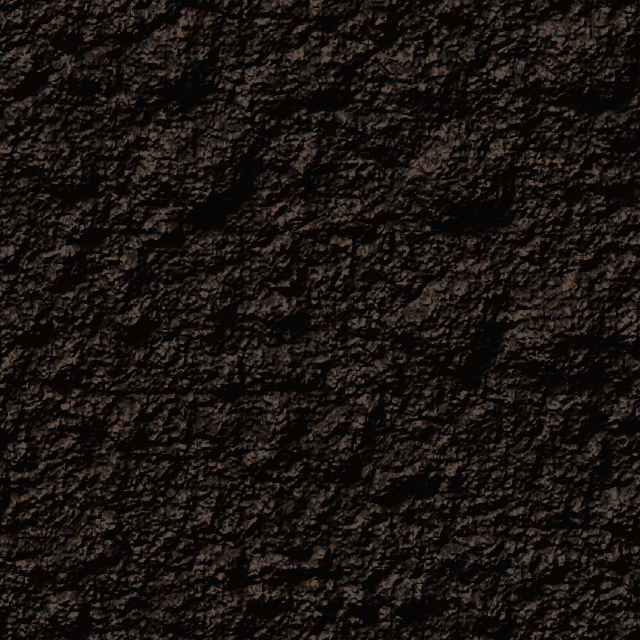
A WebGL 2 fragment shader for this texture:

```glsl
#version 300 es
precision highp float;
// Dark crumbly soil: clods, lumps and fine grains under low light from the upper left.

uniform vec2 u_resolution;
out vec4 fragColor;

const vec3 SHADE_COLOR = vec3(0.022, 0.018, 0.017);
const vec3 LIT_COLOR = vec3(0.330, 0.272, 0.228);
const vec3 WARM_TINT = vec3(1.06, 0.98, 0.92);
const vec3 COOL_TINT = vec3(0.96, 1.00, 1.05);

const vec3 LIGHT = vec3(-0.42, 0.70, 0.58);
const float EXPOSURE = 1.2;
const float RELIEF = 0.6;           // dome height relative to its radius
const float SHADOW_SLOPE = 0.62;    // rise of the light ray per unit of ground
const float SHADOW_START = 0.008;
const int SHADOW_STEPS = 6;
const float NORMAL_STEP = 0.0015;

// Cells per canvas height for each size of lump
const float CLOD_CELLS = 5.0;
const float LUMP_CELLS = 13.0;
const float PEBBLE_CELLS = 29.0;
const float CRUMB_CELLS = 68.0;
const float SPECK_CELLS = 310.0;

vec3 hash3(vec2 p) {
    vec3 q = fract(p.xyx * vec3(0.1031, 0.1030, 0.0973));
    q += dot(q, q.yxz + 33.33);
    return fract((q.xxy + q.yzz) * q.zyx);
}

// Smooth value noise, three independent channels
vec3 noise3(vec2 p) {
    vec2 cell = floor(p);
    vec2 f = fract(p);
    f = f * f * (3.0 - 2.0 * f);
    vec3 low = mix(hash3(cell), hash3(cell + vec2(1, 0)), f.x);
    vec3 high = mix(hash3(cell + vec2(0, 1)), hash3(cell + vec2(1, 1)), f.x);
    return mix(low, high, f.y);
}

// Height of scattered domes; radius is a range in cell units
float domes(vec2 p, float cells, float presence, vec2 radius, float seed) {
    p = p * cells + seed;
    vec2 cell = floor(p);
    float height = 0.0;
    for (int y = -1; y <= 1; y++) {
        for (int x = -1; x <= 1; x++) {
            vec2 id = cell + vec2(x, y);
            vec3 rnd = hash3(id);
            float r = mix(radius.x, radius.y, rnd.z);
            float keep = step(fract(rnd.z * 7.31 + rnd.x * 3.7), presence);
            vec2 d = p - id - 0.2 - 0.6 * rnd.xy;
            height = max(height, keep * (r - dot(d, d) / r));
        }
    }
    return height * RELIEF / cells;
}

// Uneven outlines for the lumps
vec2 warp(vec2 p) {
    vec2 broad = noise3(p * 22.0 + 5.0).xy - 0.5;
    vec2 fine = noise3(p * 80.0 + 9.0).xy - 0.5;
    return p + broad * 0.036 + fine * 0.010;
}

// Large shapes, which also cast the shadows
float bulk(vec2 p) {
    vec2 w = warp(p);
    float clods = domes(w, CLOD_CELLS, 0.36, vec2(0.24, 0.48), 3.0);
    float lumps = domes(w, LUMP_CELLS, 0.60, vec2(0.28, 0.58), 41.0);
    float pebbles = domes(w, PEBBLE_CELLS, 0.85, vec2(0.32, 0.68), 97.0);
    float onClod = smoothstep(0.0, 0.025, clods);
    return clods + (lumps + pebbles) * (1.0 - 0.55 * onClod);
}

// Crumbs and grains on the surface
float detail(vec2 p) {
    vec2 w = p + (noise3(p * 130.0).xy - 0.5) * 0.005;
    float height = domes(w, CRUMB_CELLS, 0.85, vec2(0.32, 0.68), 151.0);
    height += 0.010 * noise3(p * 55.0 + 13.0).x;
    height += 0.007 * noise3(p * 110.0 + 29.0).y;
    return height + 0.006 * noise3(p * 205.0 + 57.0).z;
}

// Soft shadow by stepping towards the light
float lightReach(vec2 p, float ground) {
    vec2 direction = normalize(LIGHT.xy);
    float blocked = -1.0;
    float reach = SHADOW_START;
    for (int i = 0; i < SHADOW_STEPS; i++) {
        float rise = (bulk(p + direction * reach) - ground) / reach;
        blocked = max(blocked, rise - SHADOW_SLOPE);
        reach *= 1.6;
    }
    return 1.0 - 0.92 * smoothstep(-0.2, 0.4, blocked);
}

void main() {
    vec2 p = gl_FragCoord.xy / u_resolution.y;
    vec2 dx = vec2(NORMAL_STEP, 0.0);

    // Relief and its slope
    float ground = bulk(p);
    float grain = detail(p);
    float height = ground + grain;
    vec2 slope = vec2(bulk(p + dx) + detail(p + dx),
                      bulk(p + dx.yx) + detail(p + dx.yx)) - height;
    vec3 normal = normalize(vec3(-slope / NORMAL_STEP, 1.0));

    // Direct light, shadows and dark gaps
    float diffuse = max(dot(normal, normalize(LIGHT)), 0.0);
    float gaps = mix(0.45, 1.0, smoothstep(0.008, 0.018, grain));
    float tone = EXPOSURE * diffuse * diffuse * gaps * lightReach(p, ground);

    // Mineral specks and gentle changes of hue
    vec3 speck = noise3(p * SPECK_CELLS + 71.0);
    tone *= mix(0.45, 1.55, speck.x);
    tone = min(tone, 1.1);
    vec3 tint = mix(COOL_TINT, WARM_TINT, mix(noise3(p * 9.0).z, speck.y, 0.4));
    fragColor = vec4(mix(SHADE_COLOR, LIT_COLOR * tint, tone), 1.0);
}
```
